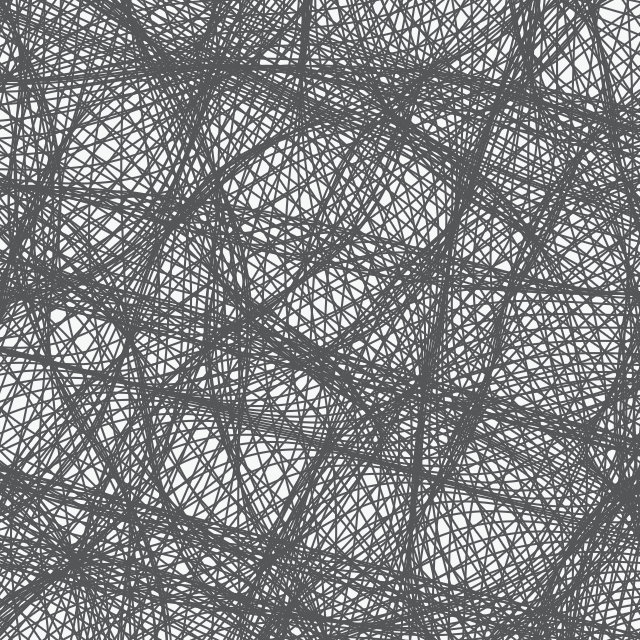
A WebGL 1 fragment shader for this pattern:

```glsl
precision highp float;

uniform vec2 u_resolution;

const float SPACING = 0.016;
const float HALF_WIDTH = 0.0016;

// Three random values from one seed
vec3 hash3(float seed) {
    vec3 p = fract(vec3(seed) * vec3(0.1031, 0.1030, 0.0973));
    p += dot(p, p.yzx + 33.33);
    return fract((p.xxy + p.yzz) * p.zyx);
}

// Uncovered share of the pixel for one family of waving threads.
// Neighbouring threads are shifted in phase, so they bunch and cross.
float threadGaps(vec2 p, float family, float pixel) {
    float angle = (family + 0.5 * hash3(family + 3.7).x) * 3.14159 / 6.0;
    vec2 along = vec2(cos(angle), sin(angle));
    float u = dot(p, along);
    float v = dot(p, vec2(-along.y, along.x));

    // Three waves: frequency across and along the threads, and phase
    vec3 across = mix(vec3(14.0), vec3(32.0),
                      (vec3(0.0, 1.0, 2.0) + hash3(family + 11.3)) / 3.0);
    vec3 side = sign(hash3(family + 23.9) - 0.5);
    vec3 lengthwise = side * mix(vec3(2.5), vec3(8.5), hash3(family + 37.1));
    vec3 phase = 6.28318 * hash3(family + 51.7);
    vec3 amplitude = 0.8 / across;

    float nearest = floor(v / SPACING + 0.5);
    float gaps = 1.0;
    for (int i = -11; i <= 11; i++) {
        float rest = (nearest + float(i)) * SPACING;
        vec3 wave = lengthwise * u + across * rest + phase;
        float height = rest + dot(amplitude, sin(wave));
        float slope = dot(amplitude * lengthwise, cos(wave));
        float dist = abs(v - height) * inversesqrt(1.0 + slope * slope);
        gaps *= 1.0 - clamp((HALF_WIDTH - dist) / pixel + 0.5, 0.0, 1.0);
    }
    return gaps;
}

void main() {
    float pixel = 1.0 / min(u_resolution.x, u_resolution.y);
    vec2 p = gl_FragCoord.xy * pixel;

    // Overlay six directions of threads
    float gaps = 1.0;
    for (int family = 0; family < 6; family++) {
        gaps *= threadGaps(p, float(family), pixel);
    }

    vec3 ink = vec3(0.335, 0.338, 0.345);
    vec3 paper = vec3(0.965, 0.97, 0.97);
    gl_FragColor = vec4(mix(ink, paper, gaps), 1.0);
}
```
